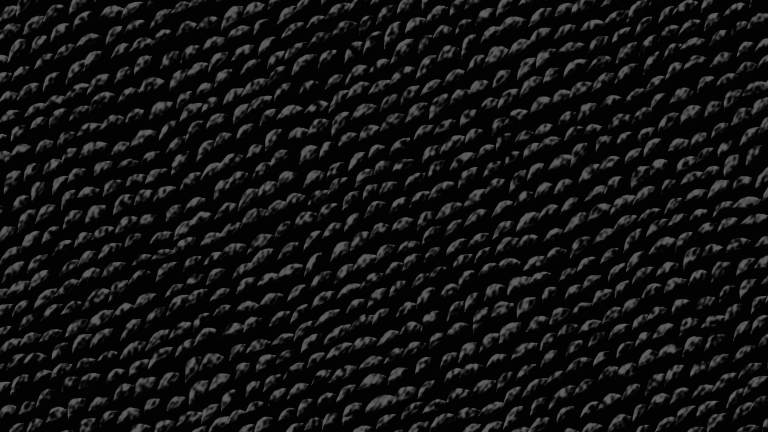
Reproduce this texture procedurally as a Shadertoy shader.

```glsl
// Dark scaly hide: staggered, steep, ragged grey flakes lit from above on black.
#define ROW_STEP vec2(0.052, 0.020)     // from one flake to the next in a row
#define COLUMN_STEP vec2(-0.014, 0.044) // from one row to the next
#define HALF_LENGTH 0.0325              // half the length of a flake
#define TILT 0.66                       // mean direction of a flake, radians
#define JITTER 0.26                     // scatter of the flakes in their cells
#define WARP 0.022                      // bending of the rows
#define GRAIN 120.0                     // chips per canvas height
#define EDGE 0.0024                     // softness of the flake outline
#define WEAR 0.25                       // share of each flake chipped away
#define SHADOW 0.007
#define LIT 0.37

vec2 hash2(vec2 p) {
    vec3 h = fract(p.xyx * vec3(0.1031, 0.1030, 0.0973));
    h += dot(h, h.yzx + 33.33);
    return fract((h.xx + h.yz) * h.zy);
}

float cornerSlope(vec2 cell, vec2 offset) {
    float angle = 6.2832 * hash2(cell + 71.0).x;
    return dot(vec2(cos(angle), sin(angle)), offset);
}

float gradientNoise(vec2 p) {
    vec2 i = floor(p), f = p - i;
    vec2 s = f * f * f * (f * (f * 6.0 - 15.0) + 10.0);
    vec2 e = vec2(1.0, 0.0);
    float low = mix(cornerSlope(i, f), cornerSlope(i + e, f - e), s.x);
    float high = mix(cornerSlope(i + e.yx, f - e.yx), cornerSlope(i + 1.0, f - 1.0), s.x);
    return 1.4 * mix(low, high, s.y);
}

vec2 rotate(vec2 p, float angle) {
    float c = cos(angle), s = sin(angle);
    return vec2(c * p.x + s * p.y, c * p.y - s * p.x);
}

// Brightness of one flake: arched crest, steep thin left tail, crumbling lower side.
float flake(vec2 d, vec2 seed, float chips, float wear) {
    d = rotate(d, TILT + 0.45 * (seed.x - 0.5));
    float size = HALF_LENGTH * mix(0.85, 1.12, seed.y);
    float u = d.x / size;
    float v = d.y / size + 0.2 * (u * u - 0.3);
    float body = max(1.0 - u * u, 0.0) * (1.0 + 0.4 * u);
    float top = body * 0.34 + 0.08 * chips;
    float bottom = -body * 0.42 + 0.22 * chips;
    float soft = EDGE / size;
    float mask = smoothstep(-soft, soft, top - v) * smoothstep(-soft, soft, v - bottom);
    mask *= smoothstep(0.0, 0.1, body);
    float rise = clamp((v - bottom) / max(top - bottom, 0.05), 0.0, 1.0);
    float fill = smoothstep(-0.25, 0.45, chips + 0.75 * rise - wear);
    return mask * fill * clamp(0.58 + 0.36 * rise + 0.5 * chips, 0.25, 1.0);
}

void mainImage(out vec4 fragColor, in vec2 fragCoord) {
    vec2 p = fragCoord / iResolution.y;

    // Bend the rows, broadly and then in small waves
    vec2 bend = vec2(gradientNoise(p * 3.1 + 4.0), gradientNoise(p * 3.7 + 19.0));
    bend += 0.3 * vec2(gradientNoise(p * 10.0 + 31.0), gradientNoise(p * 10.0 + 53.0));
    vec2 q = p + WARP * bend;

    // Chips drawn out along the steep side of the flakes, and patches of heavier wear
    vec2 g = rotate(p, TILT + 0.25) * vec2(0.6, 1.0) * GRAIN;
    float chips = 0.6 * gradientNoise(g) + 0.5 * gradientNoise(g * 0.55 + 17.0);
    float patchWear = WEAR + 0.14 * gradientNoise(p * 4.5 + 83.0);

    // Brightest flake among the neighbouring cells
    mat2 lattice = mat2(ROW_STEP, COLUMN_STEP);
    vec2 home = floor(inverse(lattice) * q);
    float light = 0.0;
    for (int y = -1; y <= 1; y++) {
        for (int x = -1; x <= 1; x++) {
            vec2 cell = home + vec2(x, y);
            vec2 seed = hash2(cell + 127.0);
            vec2 shift = JITTER * (hash2(cell + 311.0) - 0.5);
            vec2 center = lattice * (cell + 0.5 + shift);
            float wear = patchWear + 0.14 * (hash2(cell + 523.0).x - 0.5);
            light = max(light, flake(q - center, seed, chips, wear));
        }
    }

    fragColor = vec4(vec3(mix(SHADOW, LIT, light)), 1.0);
}
```
